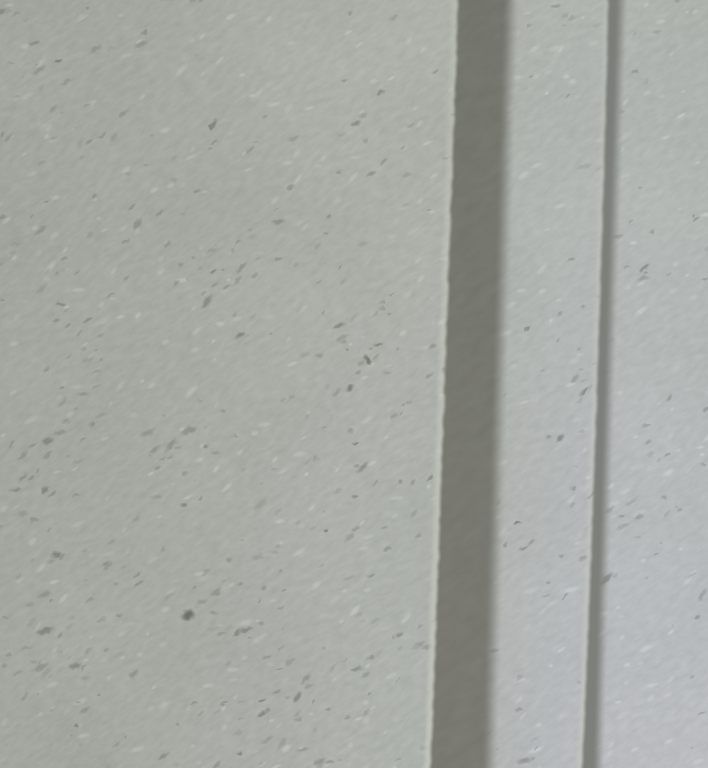
Reproduce this texture procedurally as a Shadertoy shader.

```glsl
// Speckled pale stone panel with two slanted vertical grooves in soft daylight.

float hash(vec2 p) {
    vec3 q = fract(vec3(p.xyx) * 0.1031);
    q += dot(q, q.yzx + 33.33);
    return fract((q.x + q.y) * q.z);
}

vec2 hash2(vec2 p) {
    return vec2(hash(p), hash(p + 57.3));
}

float gradientNoise(vec2 p) {
    vec2 i = floor(p), f = fract(p);
    vec2 u = f * f * f * (f * (f * 6.0 - 15.0) + 10.0);
    vec2 o = vec2(0.0, 1.0);
    float a = dot(hash2(i) * 2.0 - 1.0, f);
    float b = dot(hash2(i + o.yx) * 2.0 - 1.0, f - o.yx);
    float c = dot(hash2(i + o.xy) * 2.0 - 1.0, f - o.xy);
    float d = dot(hash2(i + o.yy) * 2.0 - 1.0, f - o.yy);
    return mix(mix(a, b, u.x), mix(c, d, u.x), u.y);
}

float fbm(vec2 p, int octaves) {
    float sum = 0.0, amp = 0.6;
    for (int i = 0; i < octaves; i++) {
        sum += amp * gradientNoise(p);
        p = p * 2.03 + 17.1;
        amp *= 0.55;
    }
    return sum;
}

vec2 rotate(vec2 p, float angle) {
    float c = cos(angle), s = sin(angle);
    return vec2(c * p.x + s * p.y, c * p.y - s * p.x);
}

// Soft elongated fleck, with radii in canvas heights
float fleck(vec2 p, vec2 radii, float angle) {
    float d = length(rotate(p, angle) / radii);
    return 1.0 - smoothstep(0.35, 1.35, d);
}

// Flecks scattered over a jittered grid, all leaning to the upper right
float scatter(vec2 p, float cells, float radius, float density, float seed) {
    vec2 base = floor(p * cells);
    float cover = 0.0;
    for (int j = -1; j <= 1; j++)
    for (int i = -1; i <= 1; i++) {
        vec2 id = base + vec2(i, j);
        vec2 key = id + seed;
        vec2 center = (id + hash2(key)) / cells;
        float size = radius * mix(0.55, 1.2, hash(key + 11.7));
        float stretch = mix(1.1, 2.5, hash(key + 23.1));
        float angle = mix(0.1, 0.95, hash(key + 31.9));
        float strength = step(hash(key + 43.3), density) * mix(0.35, 1.0, hash(key + 71.9));
        cover = max(cover, strength * fleck(p - center, size * vec2(stretch, 0.8), angle));
    }
    return cover;
}

// Broad daylight falloff over the face
vec3 faceColor(vec2 uv) {
    vec3 left = mix(vec3(0.645, 0.655, 0.625), vec3(0.635, 0.645, 0.615), uv.y);
    vec3 middle = mix(vec3(0.68, 0.695, 0.675), vec3(0.675, 0.69, 0.66), uv.y);
    vec3 right = mix(vec3(0.725, 0.735, 0.75), vec3(0.685, 0.705, 0.685), uv.y);
    vec3 color = mix(left, middle, smoothstep(0.0, 0.62, uv.x));
    return mix(color, right, smoothstep(0.6, 0.84, uv.x));
}

// Dark face grain: fine pits, larger chips and a few strong marks
float pits(vec2 p, vec2 uv) {
    vec2 warped = p + 0.0035 * vec2(gradientNoise(p * 140.0), gradientNoise(p * 140.0 + 41.0));
    float cluster = smoothstep(-0.25, 0.3, fbm(p * 7.0, 2));
    float low = mix(1.0, 0.55, smoothstep(0.2, 0.85, uv.y));
    float density = cluster * low * mix(1.0, 0.6, smoothstep(0.55, 0.7, uv.x));
    float cover = 0.36 * scatter(warped, 62.0, 0.0034, 0.42 * density, 5.0);
    cover = max(cover, 0.62 * scatter(warped, 28.0, 0.0046, 0.42 * density, 91.0));
    cover = max(cover, 0.95 * fleck(warped - vec2(0.245, 0.199), vec2(0.0085, 0.007), 0.7));
    cover = max(cover, 0.75 * fleck(warped - vec2(0.479, 0.531), vec2(0.008, 0.004), 2.2));
    cover = max(cover, 0.65 * fleck(warped - vec2(0.456, 0.495), vec2(0.006, 0.004), 0.8));
    return max(cover, 0.6 * fleck(warped - vec2(0.074, 0.278), vec2(0.007, 0.005), 0.2));
}

void mainImage(out vec4 fragColor, in vec2 fragCoord) {
    vec2 uv = fragCoord / iResolution.xy;
    vec2 p = fragCoord / iResolution.y;
    float aa = 1.0 / iResolution.x;

    // Stone face with leaning grain
    vec2 grain = rotate(p, 0.6);
    vec3 color = faceColor(uv);
    color += 0.028 * fbm(p * 5.0, 3);
    color += 0.055 * fbm(grain * vec2(55.0, 130.0), 3);
    color += 0.06 * scatter(p, 48.0, 0.004, 0.22, 211.0);
    color = mix(color, vec3(0.41, 0.43, 0.40), pits(p, uv));

    // Groove borders, slightly ragged
    float ragged = 0.0022 * gradientNoise(vec2(uv.y * 75.0, 3.5));
    float bow = 0.010 * uv.y * (1.0 - uv.y);
    float wideLeft = mix(0.608, 0.647, uv.y) + ragged;
    float wideRight = mix(0.691, 0.721, uv.y) - 0.3 * bow;
    float thinLeft = mix(0.822, 0.859, uv.y) + bow + 0.6 * ragged;
    float thinRight = mix(0.845, 0.878, uv.y) - 0.4 * bow;

    // Lit rims beside the grooves
    float wideRim = smoothstep(-0.013, -0.004, uv.x - wideLeft) * step(uv.x, wideLeft + 0.004);
    float thinRim = smoothstep(-0.011, -0.003, uv.x - thinLeft) * step(uv.x, thinLeft + 0.004);
    color = mix(color, vec3(0.77, 0.78, 0.73), wideRim * mix(0.75, 0.3, uv.y));
    color = mix(color, vec3(0.76, 0.77, 0.74), thinRim * mix(0.65, 0.3, uv.y));

    // Shaded groove floors with a soft right side
    vec3 wideShade = mix(vec3(0.475, 0.475, 0.445), vec3(0.455, 0.46, 0.425), uv.y);
    wideShade += 0.035 * fbm(grain * vec2(30.0, 70.0), 3);
    float wide = smoothstep(-0.002 - aa, 0.003 + aa, uv.x - wideLeft)
        * (1.0 - smoothstep(-0.012, 0.014, uv.x - wideRight));
    float thin = smoothstep(-0.002 - aa, 0.003 + aa, uv.x - thinLeft)
        * (1.0 - smoothstep(-0.009, 0.010, uv.x - thinRight));
    color = mix(color, wideShade, wide);
    color = mix(color, vec3(0.475, 0.485, 0.465), 0.95 * thin);

    fragColor = vec4(clamp(color, 0.0, 1.0), 1.0);
}
```
